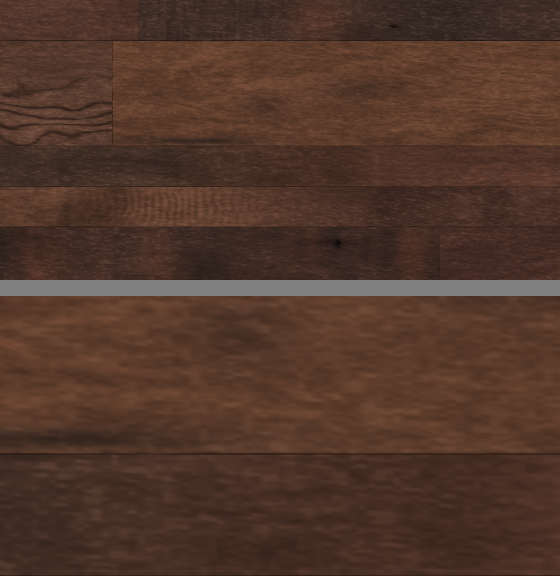
Top: the whole. Bottom: its middle third, enlarged.
Reproduce this texture procedurally as a WebGL 1 fragment shader.

```glsl
precision highp float;
// Dark walnut floor: five rows of uneven planks with figured grain, stains and thin seams.

uniform vec2 u_resolution;

// Lengths are in canvas heights, so x runs from 0 to 2.
const vec4 ROW_EDGES = vec4(0.190, 0.333, 0.479, 0.855);
const float SEAM_WIDTH = 0.0012;
const float SEAM_DARKNESS = 0.50;
const float FIBRE_CONTRAST = 0.20;
const float PORE_CONTRAST = 0.30;
const float BLOTCH_CONTRAST = 0.42;
const float RING_CONTRAST = 0.13;
const float RING_DENSITY = 30.0;
const float WAVE_DENSITY = 165.0;
const float CURL_DENSITY = 215.0;
const vec3 SMOKE = vec3(0.165, 0.130, 0.115);
const vec3 RED_HEART = vec3(0.39, 0.225, 0.165);
const vec3 SHEEN = vec3(0.46, 0.34, 0.28);

struct Row { float lo; float hi; float joint; float blend; vec3 left; vec3 right; };

float hash(vec2 p) {
  p = fract(p * vec2(0.1031, 0.1137));
  p += dot(p, p.yx + 33.33);
  return fract((p.x + p.y) * p.x * 17.17);
}

float noise(vec2 p) {
  vec2 i = floor(p), f = fract(p);
  f = f * f * (3.0 - 2.0 * f);
  return mix(mix(hash(i), hash(i + vec2(1.0, 0.0)), f.x),
             mix(hash(i + vec2(0.0, 1.0)), hash(i + vec2(1.0, 1.0)), f.x), f.y);
}

float layered(vec2 p) {
  return 0.55 * noise(p) + 0.29 * noise(p * 2.1 + 7.3) + 0.16 * noise(p * 4.3 + 19.1);
}

// Soft elliptical spot, 1 at its centre.
float spot(vec2 p, vec2 centre, vec2 size) {
  vec2 d = (p - centre) / size;
  return exp(-dot(d, d));
}

// A small blend is a cut joint; a large one is a slow colour drift.
Row rowAt(float y) {
  if (y < ROW_EDGES.x) return Row(0.0, ROW_EDGES.x, 1.568, 0.001, vec3(0.245, 0.165, 0.138), vec3(0.270, 0.172, 0.145));
  if (y < ROW_EDGES.y) return Row(ROW_EDGES.x, ROW_EDGES.y, 1.0, 0.45, vec3(0.365, 0.240, 0.178), vec3(0.285, 0.185, 0.152));
  if (y < ROW_EDGES.z) return Row(ROW_EDGES.y, ROW_EDGES.z, 0.7, 0.7, vec3(0.255, 0.185, 0.150), vec3(0.315, 0.200, 0.155));
  if (y < ROW_EDGES.w) return Row(ROW_EDGES.z, ROW_EDGES.w, 0.401, 0.001, vec3(0.335, 0.225, 0.175), vec3(0.372, 0.240, 0.172));
  return Row(ROW_EDGES.w, 1.0, 0.496, 0.001, vec3(0.315, 0.205, 0.168), vec3(0.230, 0.165, 0.140));
}

// Nested arches of the wide plank: contours of a smooth hill field.
float cathedral(vec2 p, float warp) {
  float hill = 1.3 * spot(p, vec2(1.25, 0.69), vec2(0.45, 0.10))
             + 1.2 * spot(p, vec2(1.95, 0.66), vec2(0.30, 0.09))
             + 1.6 * p.y + 0.75 * warp;
  return 0.5 + 0.5 * sin(hill * RING_DENSITY);
}

void main() {
  vec2 p = gl_FragCoord.xy / u_resolution.y;
  p.x *= 2.0 * u_resolution.y / u_resolution.x;
  float pixel = 1.0 / u_resolution.y;
  Row row = rowAt(p.y);
  float side = smoothstep(row.joint - row.blend, row.joint + row.blend, p.x);
  float cut = step(row.blend, 0.01);
  vec2 g = p + vec2(row.lo * 31.0, row.lo * 17.0 + cut * step(row.joint, p.x) * 5.3);
  vec3 wood = mix(row.left, row.right, side);

  // Long stains, fibres and short slanted pores along the grain.
  float warp = layered(g * vec2(3.0, 8.0));
  float blotch = layered(vec2(g.x * 2.4, g.y * 13.0 + warp * 2.0));
  float slant = g.y + 0.06 * g.x + 0.02 * warp;
  float fibre = 0.5 * noise(vec2(g.x * 9.0, slant * 105.0)) + 0.5 * noise(vec2(g.x * 24.0, slant * 150.0));
  float pore = 0.5 * noise(vec2(g.x * 48.0, slant * 190.0)) + 0.5 * noise(vec2(g.x * 95.0 + 5.0, slant * 230.0));
  float bands = layered(vec2(g.x * 7.0 + 0.3 * warp, g.y * 1.8));
  float shade = 1.0 + BLOTCH_CONTRAST * (blotch - 0.5) + FIBRE_CONTRAST * (fibre - 0.5) + PORE_CONTRAST * (pore - 0.5);

  // Figure that belongs to each row.
  if (row.lo < 0.1) {
    wood = mix(wood, RED_HEART, 0.5 * smoothstep(0.50, 0.78, bands) * (1.0 - side));
    wood = mix(wood, SMOKE, 0.6 * smoothstep(0.48, 0.24, bands) * (1.0 - side));
    wood = mix(wood, RED_HEART, 0.5 * spot(p, vec2(1.47, 0.09), vec2(0.07, 0.14)));
    float knot = spot(p + 0.03 * (pore - 0.5), vec2(1.208, 0.127), vec2(0.012, 0.017));
    shade *= 1.0 - 0.65 * knot - 0.25 * spot(p, vec2(1.16, 0.135), vec2(0.11, 0.012));
  } else if (row.lo < 0.2) {
    float curl = sin(p.x * CURL_DENSITY + 26.0 * warp + 18.0 * p.y);
    shade *= 1.0 + 0.10 * curl * spot(p, vec2(0.60, 0.26), vec2(0.30, 0.08));
    shade *= 1.0 - 0.18 * smoothstep(0.52, 0.30, bands);
  } else if (row.lo < 0.4) {
    shade *= 0.84 + 0.32 * bands;
    wood = mix(wood, SMOKE, 0.40 * spot(p, vec2(0.55, 0.41), vec2(0.22, 0.07)));
  } else if (row.lo < 0.6) {
    float wave = sin((p.y + 0.17 * warp - 0.035 * p.x) * WAVE_DENSITY);
    float relief = mix(0.2, 1.0, smoothstep(0.76, 0.62, p.y)) * (1.0 - side);
    shade *= 1.0 - 0.42 * relief * pow(0.5 + 0.5 * wave, 5.0);
    wood = mix(wood, SHEEN, 0.40 * relief * smoothstep(0.3, 1.0, -wave) * pore);
    shade *= 1.0 + side * RING_CONTRAST * (cathedral(p, warp) - 0.5) * smoothstep(0.25, 0.7, bands);
    float smudge = spot(p, vec2(0.68, 0.497), vec2(0.30, 0.016)) + 0.5 * spot(p, vec2(0.56, 0.66), vec2(0.035, 0.018))
                 + 0.5 * spot(p, vec2(1.27, 0.68), vec2(0.13, 0.04)) + 0.5 * spot(p, vec2(0.95, 0.62), vec2(0.06, 0.05));
    wood = mix(wood, SMOKE, 0.85 * side * min(smudge, 1.0) * (0.5 + 0.5 * blotch));
  } else {
    float saw = noise(vec2(p.x * 85.0, p.y * 7.0));
    shade *= 1.0 + 0.25 * side * (saw - 0.5) * spot(p, vec2(0.75, 0.93), vec2(0.32, 0.20));
    wood = mix(wood, RED_HEART, 0.50 * spot(p, vec2(1.14, 0.93), vec2(0.11, 0.09)));
    wood = mix(wood, SMOKE, 0.70 * spot(p, vec2(1.60, 0.92), vec2(0.18, 0.12)));
    shade *= 1.0 - 0.6 * spot(p, vec2(1.405, 0.905), vec2(0.018, 0.007));
  }

  // Pale dusting between pores, then hairline seams of uneven depth with a faint lit lip.
  vec3 colour = wood * shade;
  colour = mix(colour, SHEEN, 0.22 * smoothstep(0.50, 0.85, pore) * smoothstep(0.30, 0.65, blotch));
  float below = row.lo > 0.0 ? p.y - row.lo : 1.0;
  float above = row.hi < 1.0 ? row.hi - p.y : 1.0;
  float joint = mix(1.0, abs(p.x - row.joint), cut);
  float gap = min(min(below, above), joint);
  float seam = 1.0 - smoothstep(SEAM_WIDTH - 0.5 * pixel, SEAM_WIDTH + 0.5 * pixel, gap);
  float depth = 0.45 + 0.55 * noise(vec2(p.x * 13.0, floor(p.y * 20.0 + 0.5)));
  float lip = exp(-pow((below - 0.006) / 0.002, 2.0));
  colour = mix(colour, SHEEN, 0.20 * lip * noise(vec2(g.x * 9.0, row.lo)));
  colour *= 1.0 - SEAM_DARKNESS * depth * seam;
  gl_FragColor = vec4(colour, 1.0);
}
```
